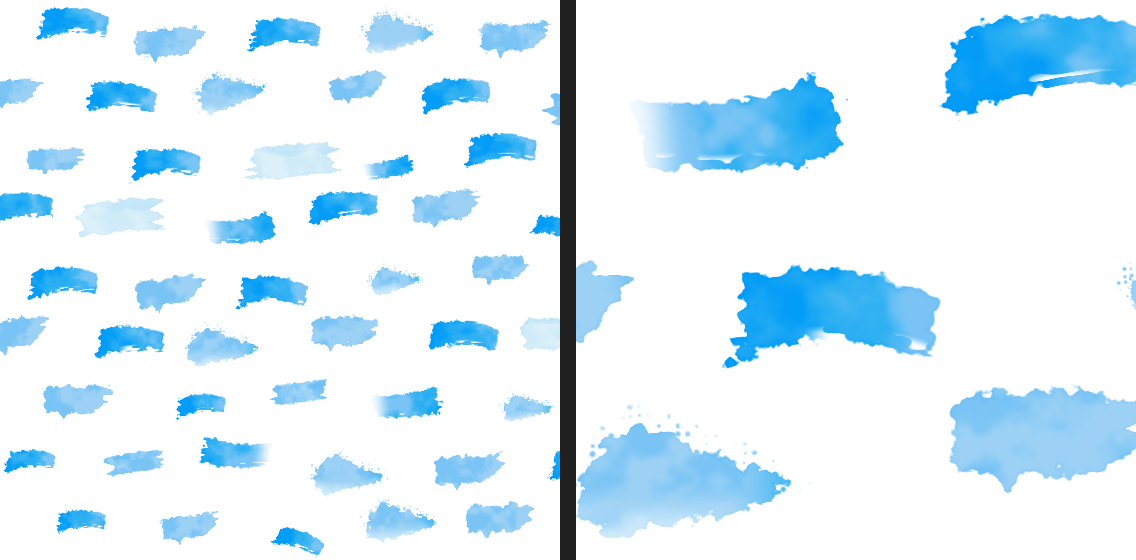
Left, the full canvas; right, a detail of the centre.
Give the GLSL for this pattern, as a Shadertoy shader.

```glsl
#define COLUMNS 5.0
#define ROWS 9.0
#define JITTER vec2(0.26, 0.42)
#define EDGE_ROUGHNESS 0.24
#define DEEP vec3(0.01, 0.61, 0.97)
#define BRIGHT vec3(0.18, 0.69, 0.95)
#define MID vec3(0.48, 0.77, 0.96)
#define SOFT vec3(0.61, 0.82, 0.96)
#define PALE vec3(0.81, 0.92, 0.97)

const int SOLID = 0, FADING = 1, BLOB = 2, DRY = 3, FAN = 4;

float hash(vec2 p) {
    return fract(sin(dot(p, vec2(127.1, 311.7))) * 43758.5453);
}

float noise(vec2 p) {
    vec2 i = floor(p), f = fract(p);
    f = f * f * (3.0 - 2.0 * f);
    return mix(mix(hash(i), hash(i + vec2(1, 0)), f.x),
               mix(hash(i + vec2(0, 1)), hash(i + vec2(1, 1)), f.x), f.y);
}

float fbm(vec2 p) {
    return (4.0 * noise(p) + 2.0 * noise(p * 2.1 + 7.3) + noise(p * 4.3 + 3.1)) / 7.0;
}

// Distance to a rounded box with free sides
float sideBox(vec2 q, float left, float right, float bottom, float top, float radius) {
    vec2 e = vec2(max(left - q.x, q.x - right), max(bottom - q.y, q.y - top)) + radius;
    return length(max(e, 0.0)) + min(max(e.x, e.y), 0.0) - radius;
}

// Small drops thrown off around the edge of a fan
float splatter(vec2 q, float seed, float d, float aa) {
    vec2 g = q * 11.0, cell = floor(g);
    float h = hash(cell + seed);
    vec2 center = 0.35 + 0.3 * vec2(h, hash(cell + seed + 5.0));
    float radius = 0.32 * fract(h * 17.0);
    float drop = 1.0 - smoothstep(-aa, aa, (length(fract(g) - center) - radius) / 11.0);
    return drop * step(0.5, h) * (1.0 - smoothstep(0.1, 0.22, d)) * step(-0.2, q.y);
}

// One brush mark in units of its half length: ink colour and cover
vec4 brushMark(vec2 q, int kind, float seed, float aa) {
    vec2 s = q + seed * 37.0;
    float wash = fbm(s * 2.6), rough = (fbm(s * 9.0) - 0.5) * EDGE_ROUGHNESS;
    float bristleL = noise(vec2(seed * 53.0, q.y * 13.0));
    float bristleR = noise(vec2(seed * 91.0, q.y * 12.0 + 40.0));
    float along = 0.5 + 0.5 * q.x + (wash - 0.5) * 1.1;
    float d, cover;
    vec3 ink;

    if (kind == SOLID || kind == FADING) {
        float bend = kind == SOLID ? 0.2 : -0.12;
        float y = q.y + bend * (q.x * q.x - 0.35);
        float fade = kind == FADING ? 1.0 : 0.0;
        d = sideBox(vec2(q.x - 0.2 * y, y), -1.0 + 0.16 * bristleL, 0.95 + 0.05 * bristleR,
                    -0.34, 0.34 - 0.06 * q.x, 0.06) + rough * (0.8 - 0.4 * q.x);
        // Dry gaps along the lower edge
        float gap = smoothstep(0.58, 0.68, noise(s * vec2(5.0, 17.0)))
                  * (1.0 - smoothstep(-0.27, -0.17, y)) * smoothstep(-0.35, 0.0, q.x);
        cover = (1.0 - gap) * (1.0 - 0.9 * fade * smoothstep(0.45, 1.0, q.x));
        ink = mix(DEEP, BRIGHT, smoothstep(0.0, 0.6, along + 0.3 * fade));
        ink = mix(ink, MID, smoothstep(0.55, 1.1, along + 0.3 * fade));
    } else if (kind == BLOB) {
        float drip = 0.2 * max(0.0, 1.0 - abs(q.x + 0.42) / 0.13);
        float bottom = -0.4 + 0.42 * smoothstep(0.3, 1.0, q.x) - drip;
        float top = 0.36 + 0.14 * (noise(vec2(s.x * 4.0, seed)) - 0.5) + 0.06 * q.x;
        d = sideBox(q, -0.98, 1.02 - 0.4 * bristleR, bottom, top, 0.14) + rough * 0.9;
        cover = 1.0;
        ink = mix(MID, SOFT, smoothstep(0.3, 0.65, wash + 0.15 * q.x));
    } else if (kind == DRY) {
        d = sideBox(q, -1.02 + 0.38 * bristleL, 1.02 - 0.45 * bristleR,
                    -0.33 + 0.05 * q.x, 0.29 + 0.05 * q.x, 0.04) + rough * 0.6;
        cover = 1.0;
        vec3 tint = fract(seed * 13.0) < 0.25 ? MID : PALE;
        float layer = smoothstep(-0.02, 0.02, q.y - 0.13 - 0.3 * (wash - 0.5));
        ink = mix(tint, vec3(1), 0.3 * smoothstep(0.35, 0.7, wash));
        ink -= vec3(0.05, 0.02, 0.0) * layer * (1.0 - smoothstep(0.0, 0.22, q.y - 0.13));
    } else {
        float t = 0.5 + 0.5 * q.x;
        float bumps = abs(sin(q.x * 9.0 + seed * 20.0)) * 0.13 * (1.0 - t);
        float top = mix(0.68, -0.06, t) + bumps - 0.6 * (1.0 - smoothstep(0.0, 0.3, t));
        float bottom = mix(-0.68, -0.18, t) + 0.2 * (1.0 - smoothstep(0.0, 0.25, t));
        d = sideBox(q, -0.95, 0.98, bottom, top, 0.08) + rough * 1.2;
        cover = mix(0.4, 1.0, smoothstep(-0.6, -0.1, q.y + 0.6 * (wash - 0.5)));
        ink = mix(MID, SOFT, smoothstep(0.3, 0.6, wash));
        ink = mix(ink, BRIGHT, 0.6 * smoothstep(0.4, 1.0, q.x));
    }
    // Pigment gathers at the rim
    ink -= vec3(0.05, 0.02, 0.0) * (1.0 - smoothstep(0.0, 0.07, -d));
    float alpha = 1.0 - smoothstep(-aa, aa, d);
    if (kind == FAN) alpha = max(alpha, splatter(q, seed, d, aa));
    return vec4(ink, alpha * cover);
}

void mainImage(out vec4 fragColor, in vec2 fragCoord) {
    vec2 uv = fragCoord / iResolution.y, grid = vec2(COLUMNS, ROWS);
    vec3 color = vec3(1);
    float baseRow = floor(uv.y * ROWS);

    for (float j = -1.0; j <= 1.0; j++) {
        float row = baseRow + j;
        float shift = 0.5 * mod(row, 2.0) + 0.3 * hash(vec2(row, 4.0));
        float baseColumn = floor(uv.x * COLUMNS - shift);
        for (float i = -1.0; i <= 1.0; i++) {
            vec2 cell = vec2(baseColumn + i, row);
            float seed = hash(cell + 2.7), pick = fract(cell.x * 0.618 + row * 0.755);
            float big = step(0.35, hash(cell + 9.1)), turn = hash(cell + 15.3);
            vec2 offset = (vec2(hash(cell + 21.0), hash(cell + 33.0)) - 0.5) * JITTER;
            vec2 center = (cell + 0.5 + vec2(shift, 0.0) + offset) / grid;

            int kind = pick < 0.30 ? SOLID : pick < 0.43 ? FADING
                     : pick < 0.67 ? BLOB : pick < 0.84 ? DRY : FAN;
            float size = kind == DRY ? mix(0.055, 0.09, big)
                       : kind == FAN ? mix(0.043, 0.062, big)
                       : kind == BLOB ? mix(0.052, 0.063, big) : mix(0.044, 0.062, big);
            float angle = mix(-0.06, 0.16, turn);
            if (kind == SOLID && big < 0.5 && turn < 0.5) angle = -0.3;

            vec2 q = mat2(cos(angle), -sin(angle), sin(angle), cos(angle)) * (uv - center) / size;
            if (kind == FADING && turn > 0.6) q.x = -q.x;
            if (max(abs(q.x), abs(q.y)) > 1.4) continue;
            vec4 mark = brushMark(q, kind, seed, 0.01 + 0.7 / (iResolution.y * size));
            color = mix(color, mark.rgb, mark.a);
        }
    }
    fragColor = vec4(color, 1.0);
}
```
